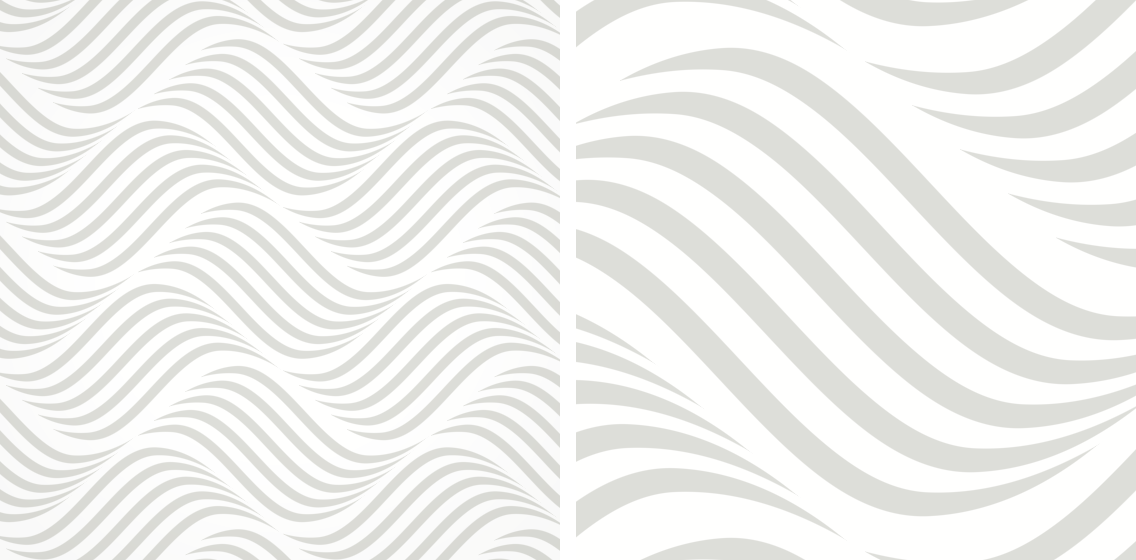
Left: the whole. Right: its middle third, enlarged.
A WebGL 2 fragment shader for this pattern:

```glsl
#version 300 es
precision highp float;

uniform vec2 u_resolution;
out vec4 fragColor;

const float PI = 3.14159265;

// Colours
const vec3 PAPER = vec3(1.0, 1.0, 0.998);
const vec3 STROKE = vec3(0.868, 0.870, 0.850);
const float EDGE_SHADE = 0.025;

// Repeat and the two groups of strokes, in canvas units
const vec2 PERIOD = vec2(0.5234, 0.2917);
const int STROKES_PER_GROUP = 5;
const vec2 FALLING_ORIGIN = vec2(0.4206, 0.9232);
const vec2 FALLING_STEP = vec2(-0.0284, -0.0262);
const vec2 RISING_ORIGIN = vec2(0.0430, 0.6172);
const vec2 RISING_STEP = vec2(0.0284, -0.0262);

// Shape of one stroke, measured from its first bend
const float LEAD_IN = 0.0612;
const float BEND_SPAN = 0.2357;
const float LEAD_OUT = 0.1003;
const float HALF_DROP = 0.0801;
const float TAIL_CURVE = 3.45;
const float HALF_WIDTH = 0.0085;
const float TAPER_IN = 0.117;
const float TAPER_OUT = 0.169;

// Height (x) and slope (y) of the S-shaped centre line
vec2 centreLine(float u) {
    if (u < 0.0) {
        return vec2(-TAIL_CURVE * u * u, -2.0 * TAIL_CURVE * u);
    }
    if (u > BEND_SPAN) {
        float tail = u - BEND_SPAN;
        return vec2(TAIL_CURVE * tail * tail - 2.0 * HALF_DROP,
                    2.0 * TAIL_CURVE * tail);
    }
    float phase = PI * u / BEND_SPAN;
    return HALF_DROP * vec2(cos(phase) - 1.0, -sin(phase) * PI / BEND_SPAN);
}

// Half width of the stroke; negative beyond its pointed ends
float taperedWidth(float u) {
    float fromStart = (u + LEAD_IN) / TAPER_IN;
    float fromEnd = (BEND_SPAN + LEAD_OUT - u) / TAPER_OUT;
    float gap = 1.0 - min(min(fromStart, fromEnd), 1.0);
    return HALF_WIDTH * (1.0 - gap * gap);
}

// Signed distance to the nearest repeat of a stroke
float strokeDistance(vec2 p, float flip) {
    float u = mod(p.x + LEAD_IN, PERIOD.x) - LEAD_IN;
    vec2 line = centreLine(u);
    float offset = p.y - flip * line.x;
    offset = mod(offset + 0.5 * PERIOD.y, PERIOD.y) - 0.5 * PERIOD.y;
    return abs(offset) * inversesqrt(1.0 + line.y * line.y) - taperedWidth(u);
}

void main() {
    float side = min(u_resolution.x, u_resolution.y);
    vec2 p = gl_FragCoord.xy / side;

    // Interleaved falling and rising groups
    float d = 1.0;
    for (int i = 0; i < STROKES_PER_GROUP; i++) {
        float n = float(i);
        d = min(d, strokeDistance(p - FALLING_ORIGIN - n * FALLING_STEP, 1.0));
        d = min(d, strokeDistance(p - RISING_ORIGIN - n * RISING_STEP, -1.0));
    }

    float soft = 0.8 / side;
    vec3 colour = mix(STROKE, PAPER, smoothstep(-soft, soft, d));

    // Faint darkening of the paper towards the borders
    float radius = length(gl_FragCoord.xy / u_resolution - 0.5);
    colour -= EDGE_SHADE * smoothstep(0.25, 0.72, radius);

    fragColor = vec4(colour, 1.0);
}
```
